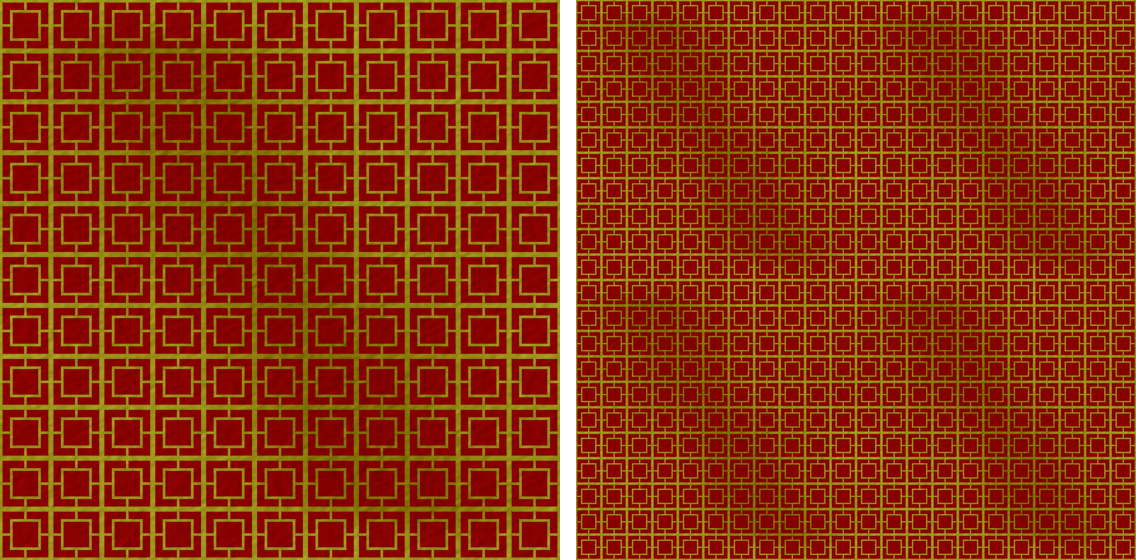
Left: one tile. Right: repeated 2 by 2.
Give the GLSL for this pattern, as a Shadertoy shader.

```glsl
const float REPEATS = 11.0;
const float GRID_HALF = 0.050;      // line sizes in units of one cell
const float FRAME_RADIUS = 0.277;
const float FRAME_HALF = 0.026;
const float LINK_HALF = 0.025;

const vec3 RED = vec3(0.520, 0.006, 0.002);
const vec3 GOLD_LIGHT = vec3(0.625, 0.605, 0.120);
const vec3 GOLD_DARK = vec3(0.505, 0.445, 0.015);

const float SHADE_SLOPE = -0.55;    // diagonal shadow across the sheet
const float SHADE_WIDTH = 0.19;
const float SHADE_FADE = 0.10;
const float MOTTLE = 0.35;
const vec2 GRAIN_FREQ = vec2(36.0, 68.0);
const vec2 GRAIN_LIGHT = vec2(0.30, -0.55);
const float GRAIN_RED = 0.17;
const float GRAIN_GOLD = 0.13;

float hash(vec2 cell) {
    uvec2 q = uvec2(cell) * uvec2(1597u, 3571u);
    uint h = (q.x ^ (q.y << 11)) * 7919u + q.y;
    h = (h ^ (h >> 15)) * 73471u;
    h = (h ^ (h >> 13)) * 51787u;
    return float((h ^ (h >> 16)) & 65535u) / 65535.0;
}

// Value noise that wraps after a whole number of lattice cells
float wrapNoise(vec2 p, vec2 period) {
    vec2 i = floor(p);
    vec2 f = p - i;
    f = f * f * (3.0 - 2.0 * f);
    vec2 a = mod(i, period);
    vec2 b = mod(i + 1.0, period);
    return mix(mix(hash(a), hash(vec2(b.x, a.y)), f.x),
               mix(hash(vec2(a.x, b.y)), hash(b), f.x), f.y);
}

float grainHeight(vec2 p) {
    float sum = 0.0;
    float amp = 0.6;
    vec2 period = GRAIN_FREQ;
    for (int k = 0; k < 3; k++) {
        sum += amp * wrapNoise(p, period);
        p *= 2.0;
        period *= 2.0;
        amp *= 0.5;
    }
    return sum;
}

// Embossed streaks; the integer skew keeps them seamless
float grain(vec2 uv) {
    vec2 p = vec2(2.0 * uv.x + uv.y, 2.0 * uv.y - uv.x) * GRAIN_FREQ;
    return grainHeight(p + GRAIN_LIGHT) - grainHeight(p - GRAIN_LIGHT);
}

// Soft diagonal shadow, wrapped in x and faded out at top and bottom
float shadow(vec2 uv) {
    float d = uv.x - 0.5 - SHADE_SLOPE * (uv.y - 0.5);
    d = (fract(d + 0.5) - 0.5) / SHADE_WIDTH;
    float fade = smoothstep(0.0, SHADE_FADE, min(uv.y, 1.0 - uv.y));
    return exp(-d * d) * mix(0.25, 1.0, fade) * fade;
}

// Signed distance to the lattice, square frame and linking bars
float latticeDistance(vec2 c) {
    vec2 a = abs(c);
    float outer = max(a.x, a.y);
    float grid = 0.5 - outer - GRID_HALF;
    float frame = abs(outer - FRAME_RADIUS) - FRAME_HALF;
    float link = max(min(a.x, a.y) - LINK_HALF, FRAME_RADIUS - outer);
    return min(grid, min(frame, link));
}

void mainImage(out vec4 fragColor, in vec2 fragCoord) {
    vec2 uv = fragCoord / iResolution.xy;
    vec2 cell = fract(uv * REPEATS) - 0.5;
    float aa = 0.8 * REPEATS / min(iResolution.x, iResolution.y);
    float metal = 1.0 - smoothstep(-aa, aa, latticeDistance(cell));

    // Shading and surface texture
    float mottle = wrapNoise(uv * 5.0, vec2(5.0)) - 0.5;
    float shade = clamp(shadow(uv) + 0.15 + MOTTLE * mottle, 0.0, 1.0);
    float relief = grain(uv);

    vec3 red = RED * (1.03 - 0.06 * shade + GRAIN_RED * relief);
    vec3 gold = mix(GOLD_LIGHT, GOLD_DARK, shade) + GRAIN_GOLD * relief * vec3(0.8, 1.0, 0.5);
    fragColor = vec4(clamp(mix(red, gold, metal), 0.0, 1.0), 1.0);
}
```
